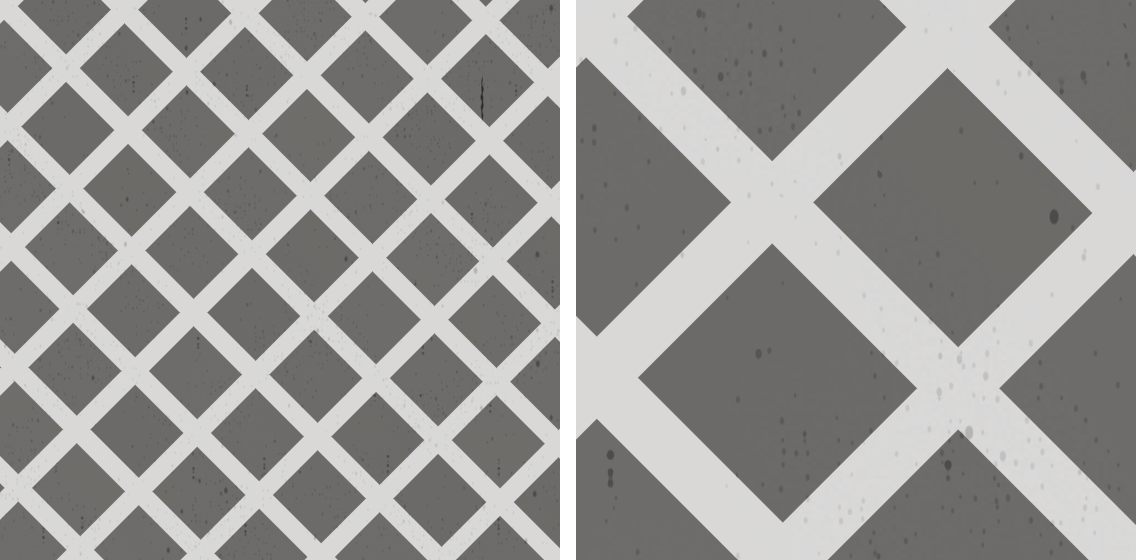
Left: the whole. Right: its middle third, enlarged.
Write a WebGL 1 fragment shader that draws this pattern.

```glsl
precision highp float;
// Worn diagonal lattice: pale bands around dark diamond tiles, with pits and beaded vertical streaks.

uniform vec2 u_resolution;

const vec3 TILE_COLOR = vec3(0.427, 0.421, 0.412);
const vec3 BAND_COLOR = vec3(0.850, 0.847, 0.845);

// Lattice, measured along the two diagonals
const vec2 PITCH = vec2(0.15657, 0.14759);
const vec2 TILE_CENTER = vec2(-0.4594, 0.6307);
const float BAND_WIDTH = 0.0346;

// Wear
const float PIT_STRETCH = 0.6;
const float TILE_PIT_DEPTH = 0.20;
const float BAND_PIT_DEPTH = 0.11;
const float STREAK_DENSITY = 0.20;
const float STREAK_WIDTH = 0.0017;
const float STREAK_DEPTH = 0.30;
const vec2 STREAK_GRID = vec2(22.0, 9.0);
const vec2 GASH_CENTER = vec2(0.861, 0.822);
const float GASH_HALF_LENGTH = 0.046;
const float GASH_WIDTH = 0.0021;
const float GASH_DEPTH = 0.62;

vec2 hash2(vec2 p) {
  vec2 q = vec2(dot(p, vec2(127.1, 311.7)), dot(p, vec2(269.5, 183.3)));
  return fract(sin(q) * 43758.5453);
}

// 1 inside a negative distance, softened over one pixel
float coverage(float dist, float pixel) {
  return 1.0 - smoothstep(-pixel, pixel, dist);
}

// Slow layered sines that gather the wear into patches, 0..1
float patches(vec2 uv) {
  float s = sin(uv.x * 17.0 + 2.0 * sin(uv.y * 11.0));
  s += sin(uv.y * 23.0 - 1.7 * sin(uv.x * 13.0 + 1.0));
  s += 0.7 * sin(dot(uv, vec2(41.0, 35.0)));
  return smoothstep(-1.2, 2.3, s);
}

// Cellular pits: at most one jittered oval per cell
float pits(vec2 uv, float cells, float radius, float density, float pixel) {
  vec2 grid = uv * cells;
  vec2 id = floor(grid);
  vec2 center = mix(vec2(0.25), vec2(0.75), hash2(id + cells));
  vec2 dice = hash2(id + 57.3);
  vec2 offset = (fract(grid) - center) / cells;
  float dist = length(offset * vec2(1.0, PIT_STRETCH));
  float size = radius * mix(0.45, 1.0, dice.y);
  return step(dice.x, density) * coverage(dist - size, pixel);
}

// Short vertical streaks broken into beads
float streaks(vec2 uv, float pixel) {
  vec2 grid = uv * STREAK_GRID;
  vec2 id = floor(grid);
  vec2 dice = hash2(id + 11.9);
  vec2 center = mix(vec2(0.2, 0.35), vec2(0.8, 0.65), hash2(id + 3.1));
  vec2 offset = (fract(grid) - center) / STREAK_GRID;
  float halfLength = mix(0.010, 0.027, dice.y);
  float taper = 1.0 - smoothstep(0.5, 1.0, abs(offset.y) / halfLength);
  float beads = sin(uv.y * 430.0 + 40.0 * dice.x) + sin(uv.y * 710.0 + 9.0 * dice.y);
  float width = STREAK_WIDTH * (0.65 + 0.35 * beads);
  float line = coverage(abs(offset.x) - width, pixel);
  return step(dice.x, STREAK_DENSITY) * line * taper * smoothstep(-0.9, 0.6, beads);
}

// One long tapered gash
float gash(vec2 uv, float pixel) {
  vec2 offset = uv - GASH_CENTER;
  float along = abs(offset.y) / GASH_HALF_LENGTH;
  float wobble = 0.0006 * sin(uv.y * 260.0);
  float width = GASH_WIDTH * (1.0 - along * along) * (0.8 + 0.3 * sin(uv.y * 390.0));
  return coverage(abs(offset.x + wobble) - width, pixel) * (1.0 - smoothstep(0.75, 1.0, along));
}

void main() {
  vec2 uv = gl_FragCoord.xy / u_resolution;
  float pixel = 1.0 / min(u_resolution.x, u_resolution.y);

  // Diagonal lattice of rectangular tiles
  vec2 diagonal = vec2(uv.x - uv.y, uv.x + uv.y) * 0.70711;
  vec2 cell = (diagonal - TILE_CENTER) / PITCH + 0.5;
  vec2 inset = abs(fract(cell) - 0.5) * PITCH - 0.5 * (PITCH - BAND_WIDTH);
  float tile = coverage(max(inset.x, inset.y), 0.7 * pixel);
  float tone = 0.012 * (hash2(floor(cell)).x - 0.5);
  vec3 color = mix(BAND_COLOR, TILE_COLOR + tone, tile);

  // Fine pits, larger chips and a faint grain
  float worn = patches(uv);
  float fine = pits(uv, 150.0, 0.0013, 0.02 + 0.20 * worn, pixel);
  float medium = pits(uv + 0.37, 83.0, 0.0020, 0.01 + 0.07 * worn, pixel);
  float chips = pits(uv + 0.71, 38.0, 0.0036, 0.045 * worn, pixel);
  float wear = max(0.75 * fine, max(medium, 1.5 * chips));
  color *= 1.0 - wear * mix(BAND_PIT_DEPTH, TILE_PIT_DEPTH, tile);
  color += 0.010 * worn * (hash2(floor(uv * 380.0)).x - 0.5);

  // Streaks show on the tiles; the gash fades where it meets a band
  color *= 1.0 - STREAK_DEPTH * tile * streaks(uv, pixel);
  color *= 1.0 - GASH_DEPTH * mix(0.3, 1.0, tile) * gash(uv, pixel);

  gl_FragColor = vec4(color, 1.0);
}
```
